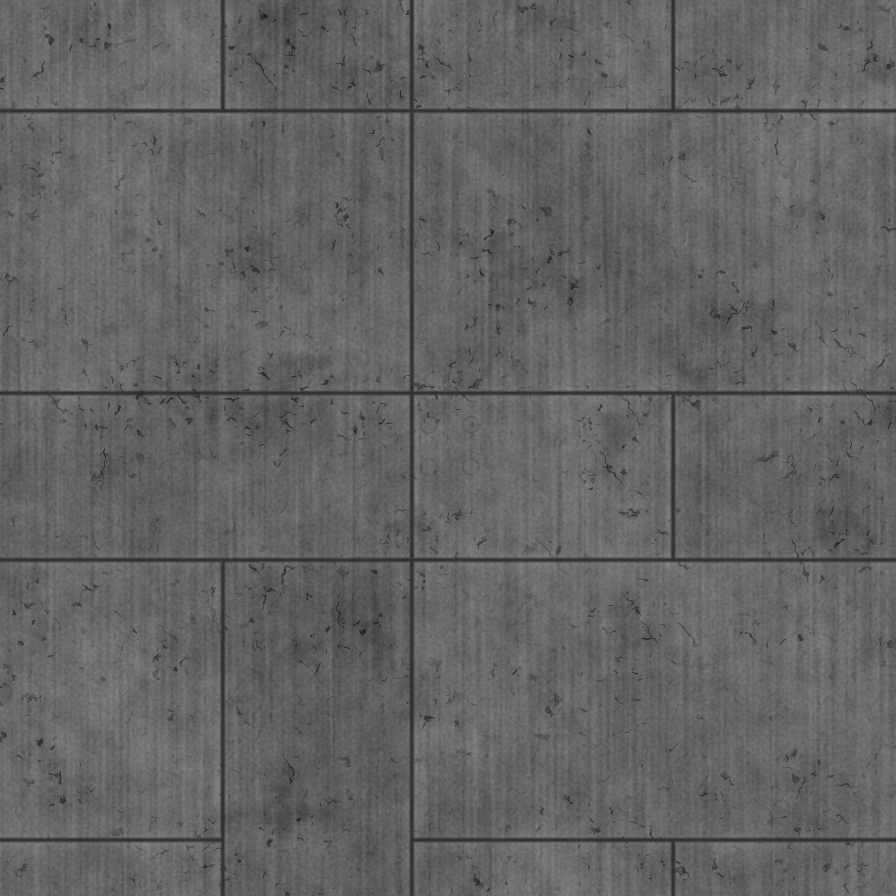
A three.js fragment shader for this texture:

```glsl
// Grey concrete cladding: one wrapping bond of large rectangular panels with
// soft dark grooves and pale bevels. Each pixel finds its panel box, then gradient
// noise adds mottling, vertical brushing and stains, and cell loops add chips.

#define BASE_GREY 0.402
#define GROOVE_GREY 0.18
#define GROOVE_HALF 0.0042
#define BEVEL_WIDTH 0.0075
#define BEVEL_LIGHT 0.065
#define CLOUD_AMOUNT 0.13
#define STAIN_AMOUNT 0.06
#define MOTTLE_AMOUNT 0.075
#define BRUSH_AMOUNT 0.05
#define GRAIN_AMOUNT 0.05
#define CHIP_DARKNESS 0.2

varying vec2 vUv;

// Seam positions in wrapped canvas units; the bond repeats after 1.0
const vec4 COLS = vec4(0.4596, 0.7513, 1.2487, 1.4596);
const vec4 ROWS = vec4(-0.1237, 0.0625, 0.375, 0.5612);

float hash(vec2 p) {
  vec3 q = fract(vec3(p.xyx) * 0.1031);
  q += dot(q, q.yzx + 33.33);
  return fract((q.x + q.y) * q.z);
}

float corner(vec2 cell, vec2 offset) {
  float a = 6.2832 * hash(cell);
  return dot(vec2(cos(a), sin(a)), offset);
}

float gradientNoise(vec2 p) {
  vec2 i = floor(p), f = fract(p), e = vec2(1.0, 0.0);
  vec2 u = f * f * f * (f * (f * 6.0 - 15.0) + 10.0);
  return mix(mix(corner(i, f), corner(i + e.xy, f - e.xy), u.x),
             mix(corner(i + e.yx, f - e.yx), corner(i + 1.0, f - 1.0), u.x), u.y);
}

float fbm(vec2 p, float gain) {
  float sum = 0.0, amp = 0.5;
  for (int i = 0; i < 5; i++) {
    sum += amp * gradientNoise(p);
    p = mat2(1.6, 1.2, -1.2, 1.6) * p + 17.3;
    amp *= gain;
  }
  return sum;
}

// Box (lo.xy, hi.xy) of the panel that holds wrapped point q
vec4 panelBox(vec2 q) {
  if (q.y < ROWS.z && q.x > COLS.z) return vec4(COLS.z, ROWS.x, COLS.w, ROWS.z);
  bool split = q.x > COLS.y;
  if (q.y < ROWS.y)
    return vec4(split ? COLS.y : COLS.x, ROWS.x, split ? COLS.z : COLS.y, ROWS.y);
  if (q.y < ROWS.z) return vec4(COLS.x, ROWS.y, COLS.z, ROWS.z);
  if (q.y < ROWS.w)
    return vec4(split ? COLS.y : COLS.x, ROWS.z, split ? COLS.w : COLS.y, ROWS.w);
  return vec4(COLS.x, ROWS.w, COLS.w, ROWS.x + 1.0);
}

// Scattered short strokes, one candidate per grid cell; width in canvas units
float chips(vec2 p, float cells, float reach, float width, float density) {
  vec2 g = p * cells, home = floor(g);
  float mark = 0.0;
  for (int y = -1; y <= 1; y++)
    for (int x = -1; x <= 1; x++) {
      vec2 c = home + vec2(x, y);
      float r = hash(c + 7.1), a = 6.2832 * hash(c + 41.7);
      vec2 d = g - c - vec2(hash(c + 3.3), hash(c + 19.9));
      vec2 dir = vec2(cos(a), sin(a));
      float len = reach * (0.15 + 0.85 * r * r);
      float t = clamp(dot(d, dir), -len, len);
      float w = width * (1.0 - 0.6 * abs(t) / len);
      float edge = smoothstep(w + 0.0007, w * 0.3, length(d - dir * t) / cells);
      mark = max(mark, edge * step(hash(c + 77.0), density) * (0.35 + 0.65 * r));
    }
  return mark;
}

void main() {
  vec2 p = vUv;
  vec2 q = p + vec2(p.x < COLS.x ? 1.0 : 0.0, p.y > ROWS.x + 1.0 ? -1.0 : 0.0);
  vec4 box = panelBox(q);
  vec2 inset = min(q - box.xy, box.zw - q);
  float seam = min(inset.x, inset.y);

  // Panel tone, clouds, broken stains and mottling
  float tone = 0.022 * (hash(box.xy * 91.0 + 5.0) - 0.5);
  if (box.x == COLS.z) tone = -0.022;
  float stain = fbm(p * 8.0 + 31.0, 0.68);
  float grey = BASE_GREY + tone + CLOUD_AMOUNT * fbm(p * 4.0 + 3.0, 0.6);
  grey -= STAIN_AMOUNT * smoothstep(0.08, 0.42, stain);
  grey += MOTTLE_AMOUNT * fbm(p * 27.0 + 60.0, 0.75);

  // Vertical brushing with thin dark lines, and turned fine grain
  float brush = gradientNoise(p * vec2(157.0, 4.0) + 0.3) + 0.8 * gradientNoise(p * vec2(243.0, 7.0) + 9.6);
  float line = smoothstep(0.22, 0.5, gradientNoise(p * vec2(131.0, 2.5) + 23.7));
  grey += BRUSH_AMOUNT * (brush - 0.5 * line);
  grey += GRAIN_AMOUNT * gradientNoise(mat2(0.8, 0.6, -0.6, 0.8) * p * 260.0 + 11.0);

  // Ragged chips, pits and scratches, gathered in the stains
  vec2 rough = p + 0.005 * vec2(gradientNoise(p * 70.0), gradientNoise(p * 70.0 + 50.0))
    + 0.004 * vec2(gradientNoise(p * 170.0 + 5.0), gradientNoise(p * 170.0 + 90.0));
  float wear = 0.8 * chips(rough, 15.0, 0.42, 0.0009, 0.45);
  wear = max(wear, chips(rough + 0.37, 38.0, 0.3, 0.0014, 0.4));
  wear = max(wear, chips(rough + 0.71, 75.0, 0.28, 0.0013, 0.3));
  wear = max(wear, 0.8 * smoothstep(0.22, 0.34, fbm(rough * 48.0 + 8.0, 0.6)));
  grey -= CHIP_DARKNESS * wear * mix(0.25, 1.0, smoothstep(-0.12, 0.2, stain));

  // Four faint form-tie rings at the centre
  vec2 ring = abs(p - vec2(0.502, 0.5025)) - 0.0235;
  grey -= 0.045 * smoothstep(0.0014, 0.0003, abs(length(ring) - 0.009));

  // Pale bevel and soft groove of uneven depth
  float uneven = gradientNoise(p * 30.0);
  grey += BEVEL_LIGHT * exp(-seam / BEVEL_WIDTH) * (0.85 + 0.7 * uneven);
  float groove = smoothstep(GROOVE_HALF, 0.0002, seam) * (0.95 + 0.12 * uneven);
  grey = mix(grey, GROOVE_GREY, min(groove, 1.0));
  vec3 concrete = vec3(grey) - vec3(0.0, 0.0, 0.008) * smoothstep(0.41, 0.48, grey);
  gl_FragColor = vec4(concrete, 1.0);
}
```
